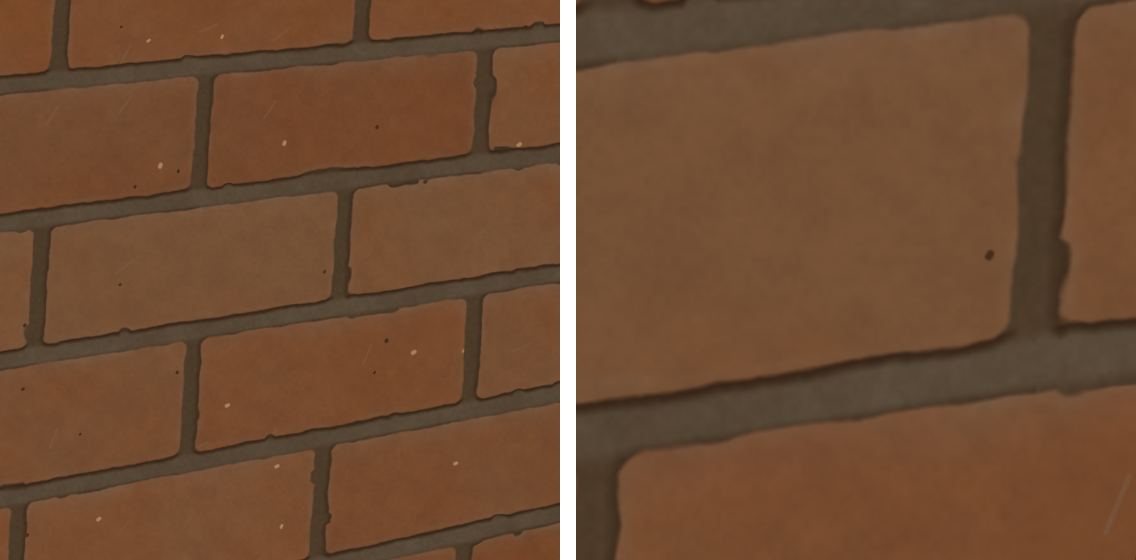
Left: the whole. Right: its middle third, enlarged.
A WebGL 2 fragment shader for this texture:

```glsl
#version 300 es
precision highp float;
// Running-bond brick wall seen at a slight angle: canvas points are mapped to
// wall courses, each brick is a worn rounded box, and noise, dust, shadow
// lines, scratches and flecks are layered over clay and mortar.

uniform vec2 u_resolution;
out vec4 fragColor;

// Perspective layout, in canvas units with y running down
const float COURSE_START = 0.1523;   // first bed joint at the left edge
const float COURSE_RISE = 0.0938;    // how far that joint climbs to the right
const float COURSE_HEIGHT = 0.2461;  // course height at the left edge
const float COURSE_TAPER = 0.0319;   // height lost toward the right
const float HEAD_START = 0.0703;     // first head joint
const float HEAD_SLANT = 0.065;      // lean of the head joints
const float HALF_BRICK = 0.2898;     // half brick length at the first joint
const float FORESHORTEN = 0.04;      // shrink per half brick
const float BOND_DRIFT = 0.0046;     // bond error growing from the middle course
const float MIDDLE_COURSE = 2.0;

// Joints and wear
const vec2 JOINT = vec2(0.028, 0.035);
const float CORNER = 0.013;
const float EDGE_WEAR = 0.0035;
const float SOFTNESS = 0.0022;
const float GRAIN = 0.035;

const vec3 CLAY = vec3(0.46, 0.275, 0.16);
const vec3 FADED_CLAY = vec3(0.45, 0.31, 0.205);
const vec3 DUST = vec3(0.46, 0.36, 0.28);
const vec3 MORTAR = vec3(0.30, 0.23, 0.16);
const vec3 PALE_MORTAR = vec3(0.35, 0.29, 0.225);
const vec3 SHADOW = vec3(0.19, 0.12, 0.07);
const vec3 FLECK = vec3(0.70, 0.55, 0.42);

float hash(vec2 p) {
    vec3 q = fract(p.xyx * 0.1031);
    q += dot(q, q.yzx + 33.33);
    return fract((q.x + q.y) * q.z);
}

float noise(vec2 p) {
    vec2 i = floor(p), f = fract(p);
    f = f * f * (3.0 - 2.0 * f);
    return mix(mix(hash(i), hash(i + vec2(1, 0)), f.x),
               mix(hash(i + vec2(0, 1)), hash(i + vec2(1, 1)), f.x), f.y);
}

float fbm(vec2 p) {
    float sum = 0.0, gain = 0.5;
    for (int i = 0; i < 4; i++) {
        sum += gain * noise(p);
        p = p * 2.03 + 17.1;
        gain *= 0.5;
    }
    return sum / 0.9375;
}

float roundedBox(vec2 p, vec2 halfSize, float radius) {
    vec2 d = abs(p) - halfSize + radius;
    return length(max(d, 0.0)) + min(max(d.x, d.y), 0.0) - radius;
}

// Sparse strokes, one at most per grid cell; zero length gives a dot
float marks(vec2 p, float cells, float density, float len, float radius, float seed) {
    vec2 cell = floor(p * cells), id = cell + seed;
    vec2 centre = (cell + 0.3 + 0.4 * vec2(hash(id), hash(id + 5.7))) / cells;
    float angle = mix(-1.3, -0.4, hash(id + 9.2));
    vec2 dir = vec2(cos(angle), sin(angle)), d = p - centre;
    d -= dir * clamp(dot(d, dir), -len, len);
    float size = radius * mix(0.5, 1.0, hash(id + 2.4));
    return step(hash(id + 13.6), density) * (1.0 - smoothstep(0.3 * size, size, length(d)));
}

void main() {
    vec2 p = gl_FragCoord.xy / u_resolution;
    p.y = 1.0 - p.y;
    float soft = max(SOFTNESS, 0.8 / min(u_resolution.x, u_resolution.y));

    // Course and brick coordinates
    float height = COURSE_HEIGHT - COURSE_TAPER * p.x;
    float v = (p.y - COURSE_START + COURSE_RISE * p.x) / height;
    float course = floor(v) + 1.0;
    float odd = mod(course, 2.0);
    float drift = BOND_DRIFT * (course - MIDDLE_COURSE) * (2.0 * odd - 1.0);
    float along = p.x + HEAD_SLANT * (p.y - 0.5) - HEAD_START - drift;
    float reach = HALF_BRICK - FORESHORTEN * along;
    float u = 0.5 * (along / reach - odd);
    vec2 id = vec2(floor(u), course);
    vec2 size = vec2(2.0 * reach * reach / HALF_BRICK, height);
    vec2 q = (fract(vec2(u, v)) - 0.5) * size;

    // Worn brick outline
    vec2 halfSize = 0.5 * (size - JOINT);
    float wear = (fbm(p * 34.0) - 0.5) * 2.0 * EDGE_WEAR;
    float chip = 0.007 * smoothstep(0.76, 0.95, noise(p * 27.0 + 40.0));
    float d = roundedBox(q, halfSize, CORNER) + wear + chip;
    float brick = 1.0 - smoothstep(-soft, soft, d);

    // Mortar: pale beds, darker head joints, shadow under and beside bricks
    float blotch = fbm(p * 9.0);
    float grain = noise(p * 170.0) + 0.6 * noise(p * 330.0) - 0.8;
    float bed = smoothstep(-0.004, 0.008, abs(q.y) - halfSize.y);
    vec3 mortar = mix(MORTAR, PALE_MORTAR, bed * (0.3 + 0.9 * fbm(p * 22.0)));
    float under = smoothstep(0.0, 0.006, q.y - halfSize.y + 0.006);
    float beside = 0.55 * step(q.x, 0.0) * (1.0 - bed);
    float shade = max(under, beside) * (1.0 - smoothstep(0.001, 0.010, d));
    mortar = mix(mortar, SHADOW, 0.8 * shade) * (1.0 + 2.0 * GRAIN * grain);

    // Clay: tone per brick, fading in the middle course, dust near the top
    float fade = 0.55 * hash(id + 21.0) + 0.55 * exp(-2.0 * pow(course - MIDDLE_COURSE, 2.0));
    float top = 1.0 - smoothstep(0.0, 0.045, q.y + halfSize.y);
    vec3 clay = mix(CLAY, FADED_CLAY, clamp(fade + 0.9 * (blotch - 0.5), 0.0, 1.0));
    clay *= 0.97 + 0.06 * hash(id + 4.0);
    float rim = smoothstep(-0.012, -0.002, d) * (1.0 - under);
    float dust = 0.5 * top * fbm(p * 16.0 + 7.0) + 0.4 * rim * noise(p * 45.0 + 3.0);
    clay = mix(clay, DUST, clamp(dust, 0.0, 1.0));
    clay *= 1.0 + GRAIN * grain + 0.10 * (fbm(p * 40.0) - 0.5);

    // Scratches, pale flecks and dark pits
    clay = mix(clay, DUST, 0.45 * marks(p, 7.0, 0.3, 0.018, 0.0035, 3.0));
    clay = mix(clay, FLECK, 0.8 * marks(p, 9.0, 0.12, 0.002, 0.006, 31.0));
    clay = mix(clay, SHADOW, 0.7 * marks(p, 11.0, 0.10, 0.001, 0.005, 57.0));

    fragColor = vec4(mix(mortar, clay, brick), 1.0);
}
```
